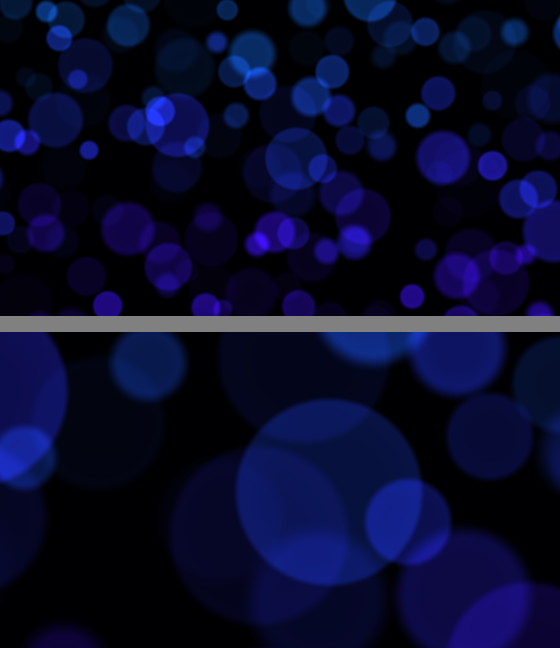
Top: the whole. Bottom: its middle third, enlarged.
A WebGL 1 fragment shader for this background:

```glsl
precision highp float;

uniform vec2 u_resolution;

#define DISC_COUNT 140
#define MARGIN 0.06
#define SCATTER 0.12
#define RADIUS_MIN 0.028
#define RADIUS_RANGE 0.05
#define RADIUS_EXTRA 0.032
#define GLOW_MIN 0.04
#define GLOW_RANGE 0.42
#define HUE_SPREAD 0.4
#define VIOLET vec3(0.25, 0.06, 1.0)
#define BLUE vec3(0.14, 0.20, 1.0)
#define AZURE vec3(0.08, 0.42, 0.95)

// Four independent random values in [0, 1) for one seed
vec4 hash4(float seed) {
    vec4 p = fract(seed * vec4(0.1031, 0.1030, 0.0973, 0.1099));
    p += dot(p, p.wzxy + 33.33);
    return fract((p.xxyz + p.yzzw) * p.zywx);
}

// Violet at the bottom, through blue, to azure at the top
vec3 lightColor(float height) {
    vec3 lower = mix(VIOLET, BLUE, smoothstep(0.1, 0.55, height));
    return mix(lower, AZURE, smoothstep(0.5, 0.95, height));
}

// Soft-edged disc with a slightly brighter rim
float bokehDisc(float dist, float radius, float blur) {
    float body = 1.0 - smoothstep(radius - blur, radius + blur, dist);
    float rim = smoothstep(0.5, 1.0, dist / radius);
    return body * (0.94 + 0.1 * rim);
}

void main() {
    vec2 uv = gl_FragCoord.xy / u_resolution.y;
    vec2 extent = vec2(u_resolution.x / u_resolution.y, 1.0);
    float pixel = 1.0 / u_resolution.y;
    vec3 color = vec3(0.0, 0.0, 0.008);

    for (int i = 0; i < DISC_COUNT; i++) {
        float id = float(i) + 1.0;
        vec4 shape = hash4(id * 7.31);
        vec4 place = hash4(id * 3.17 + 51.7);

        // Low-discrepancy spread, loosened by random offsets
        vec2 cell = fract(id * vec2(0.7549, 0.5698));
        vec2 center = mix(vec2(-MARGIN), extent + MARGIN, cell);
        center += (place.xy - 0.5) * SCATTER;

        // Mostly medium discs, with a few large ones
        float size = shape.x;
        float radius = RADIUS_MIN + RADIUS_RANGE * size
                     + RADIUS_EXTRA * pow(size, 10.0);
        float blur = mix(0.003, 0.014, shape.y * shape.y) + pixel;

        // Many faint lights, few bright ones; small ones glow more
        float glow = GLOW_MIN + GLOW_RANGE * pow(shape.z, 1.5);
        glow *= mix(1.45, 0.8, size);

        float hue = center.y + (place.z - 0.5) * HUE_SPREAD;
        float disc = bokehDisc(distance(uv, center), radius, blur);
        color += lightColor(hue) * glow * disc;
    }

    gl_FragColor = vec4(min(color, 1.0), 1.0);
}
```
